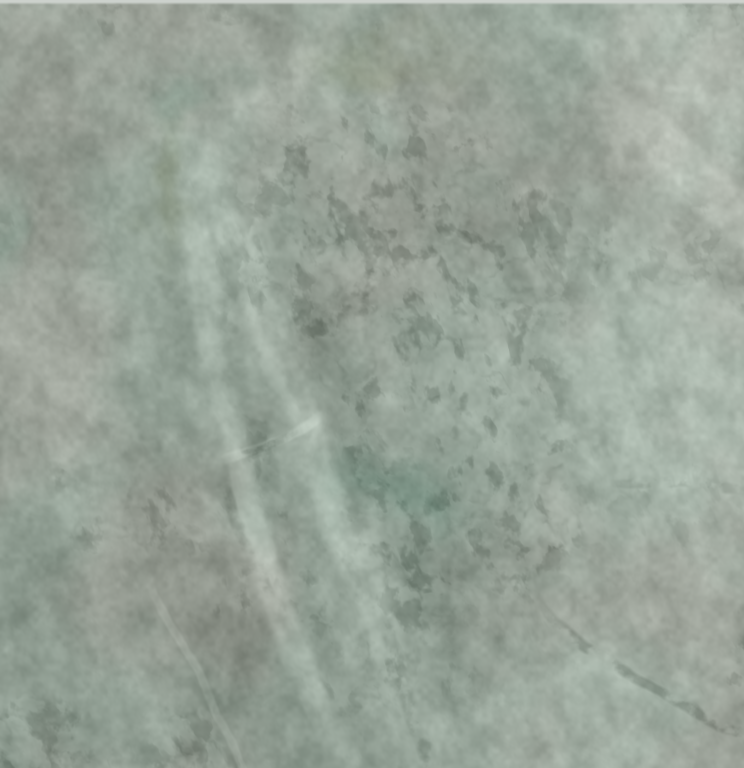
A WebGL 1 fragment shader for this texture:

```glsl
precision highp float;
// Weathered grey-green marble: streaked fbm clouds, soft mineral stains,
// pale diagonal bands and patches of short dark flecks and veins. Every
// layer adds to one tone value or to a tint, in units of canvas height.
uniform vec2 u_resolution;

#define BASE vec3(0.583, 0.622, 0.581)
#define TEAL vec3(-0.060, -0.022, -0.030)
#define ROSE vec3(0.007, -0.008, -0.005)
#define BROWN vec3(-0.045, -0.050, -0.075)
#define CLOUD_GAIN 0.15
#define GRAIN_GAIN 0.15
#define FLECK_GAIN 0.085
#define VEIN_GAIN 0.10
#define BAND_GAIN 0.070
#define WARP 0.022

float hash(vec2 c) {
  vec3 h = fract(vec3(c.xyx) * 0.1031);
  h += dot(h, h.yzx + 33.33);
  return fract((h.x + h.y) * h.z);
}

float noise(vec2 p) {
  vec2 i = floor(p), f = fract(p);
  f = f * f * (3.0 - 2.0 * f);
  return mix(mix(hash(i), hash(i + vec2(1, 0)), f.x),
             mix(hash(i + vec2(0, 1)), hash(i + vec2(1, 1)), f.x), f.y);
}

// Fractal noise centred on zero
float fbm(vec2 p) {
  float sum = 0.0, gain = 0.5;
  for (int i = 0; i < 4; i++) {
    sum += gain * (noise(p) - 0.5);
    p = 2.0 * p + 17.3;
    gain *= 0.55;
  }
  return sum;
}

float blob(vec2 p, vec2 centre, vec2 radius) {
  vec2 d = (p - centre) / radius;
  return exp(-dot(d, d));
}

// Soft line from a to b, bowed sideways, fading at its ends
float streak(vec2 p, vec2 a, vec2 b, float bow, float width) {
  vec2 ab = b - a;
  float len = length(ab);
  vec2 dir = ab / len;
  float t = dot(p - a, dir) / len;
  float side = dot(p - a, vec2(-dir.y, dir.x)) - bow * 4.0 * t * (1.0 - t);
  float ends = smoothstep(-0.05, 0.18, t) * smoothstep(1.05, 0.82, t);
  return ends * (1.0 - smoothstep(width * 0.4, width, abs(side)));
}

void main() {
  vec2 p = gl_FragCoord.xy / u_resolution.y;
  vec2 warp = vec2(fbm(p * 11.0), fbm(p * 11.0 + 41.0));
  vec2 w = p + WARP * warp;
  vec2 s = p + 0.15 * warp;
  // Coordinates across and along the steep diagonal grain
  vec2 g = vec2(dot(w, vec2(0.92, 0.39)), 0.5 * dot(w, vec2(-0.39, 0.92)));

  // Clouds, broad light and fine grain
  float tone = CLOUD_GAIN * fbm(g * 9.0 + 3.0);
  tone += GRAIN_GAIN * fbm(vec2(g.x, g.y * 1.5) * 38.0);
  tone += 0.042 * (noise(p * 130.0) - 0.5);
  tone += 0.070 * blob(s, vec2(0.88, 0.46), vec2(0.19, 0.36));
  tone += 0.035 * blob(s, vec2(0.12, 0.57), vec2(0.17, 0.18));
  tone += 0.045 * blob(s, vec2(0.86, 0.92), vec2(0.18, 0.16));
  tone -= 0.040 * blob(s, vec2(0.10, 0.08), vec2(0.28, 0.20));
  tone -= 0.045 * blob(s, vec2(0.06, 0.27), vec2(0.05, 0.06));
  tone -= 0.055 * blob(w, vec2(0.415, 0.56), vec2(0.035, 0.07));
  tone -= 0.045 * blob(w, vec2(0.31, 0.15), vec2(0.06, 0.08));

  // Pale bands
  float bands = streak(w, vec2(0.25, 0.80), vec2(0.44, 0.02), -0.035, 0.024);
  bands += streak(w, vec2(0.28, 0.78), vec2(0.54, 0.08), -0.008, 0.030);
  bands += 1.4 * streak(w, vec2(0.81, 0.86), vec2(1.08, 0.60), 0.0, 0.038);
  bands += 0.6 * streak(w, vec2(0.27, 0.76), vec2(0.43, 0.95), 0.01, 0.032);
  bands += 0.8 * streak(w, vec2(0.19, 0.25), vec2(0.33, -0.04), 0.008, 0.008);
  bands += 0.9 * streak(w, vec2(0.28, 0.395), vec2(0.42, 0.46), 0.0, 0.009);
  tone += BAND_GAIN * bands * (0.85 + fbm(p * 22.0));

  // Darker rock between and beside the central bands
  float flank = streak(w, vec2(0.29, 0.62), vec2(0.48, 0.03), -0.022, 0.026);
  flank += streak(w, vec2(0.32, 0.76), vec2(0.61, 0.08), 0.010, 0.034);
  tone -= 0.032 * flank;

  // Short dark flecks gather in patches and along the flanks
  float patches = 0.8 * smoothstep(-0.02, 0.16, fbm(p * 6.0 + 8.0));
  patches += 0.8 * blob(s, vec2(0.60, 0.36), vec2(0.12, 0.22));
  patches += 0.7 * blob(s, vec2(0.45, 0.75), vec2(0.15, 0.09));
  patches += 0.5 * blob(s, vec2(0.88, 0.33), vec2(0.10, 0.08)) + 0.6 * flank;
  float flecks = smoothstep(0.03, 0.20, fbm(g * vec2(42.0, 60.0) + 5.0));
  float rims = 1.0 - smoothstep(0.0, 0.09, abs(fbm(g * vec2(20.0, 32.0) + 31.0)));
  rims *= smoothstep(-0.12, 0.16, fbm(p * 48.0));
  tone -= FLECK_GAIN * min(patches, 1.0) * (flecks + 0.5 * rims);
  tone += 0.016 * min(patches, 1.0);

  // Broken veins
  float veins = streak(w, vec2(0.70, 0.22), vec2(1.03, 0.02), -0.022, 0.010);
  veins += 0.8 * streak(w, vec2(0.50, 0.19), vec2(0.58, -0.04), 0.0, 0.014);
  veins += streak(w, vec2(0.30, 0.405), vec2(0.38, 0.445), -0.004, 0.008);
  veins += 0.7 * streak(w, vec2(0.29, 0.39), vec2(0.37, 0.20), -0.008, 0.009);
  veins += 0.7 * streak(w, vec2(0.80, 0.37), vec2(0.97, 0.36), 0.006, 0.009);
  tone -= VEIN_GAIN * veins * smoothstep(-0.16, 0.18, fbm(p * 42.0 + 9.0));

  // Mineral stains
  float teal = blob(s, vec2(0.53, 0.36), vec2(0.08, 0.05));
  teal += blob(s, vec2(0.24, 0.88), vec2(0.045, 0.05));
  teal += blob(s, vec2(0.00, 0.69), vec2(0.035, 0.06));
  float brown = blob(s, vec2(0.50, 0.92), vec2(0.09, 0.035));
  brown += blob(s, vec2(0.23, 0.77), vec2(0.03, 0.06));
  float rose = smoothstep(-0.16, 0.20, fbm(p * 4.0 + 23.0) + 0.12 * (p.y - 0.5));
  vec3 color = BASE + tone + TEAL * teal + BROWN * brown + ROSE * (2.0 * rose - 1.0);

  // Pale rim along the top
  color = mix(color, vec3(0.80, 0.82, 0.80), smoothstep(0.993, 0.998, p.y));
  gl_FragColor = vec4(clamp(color, 0.0, 1.0), 1.0);
}
```
